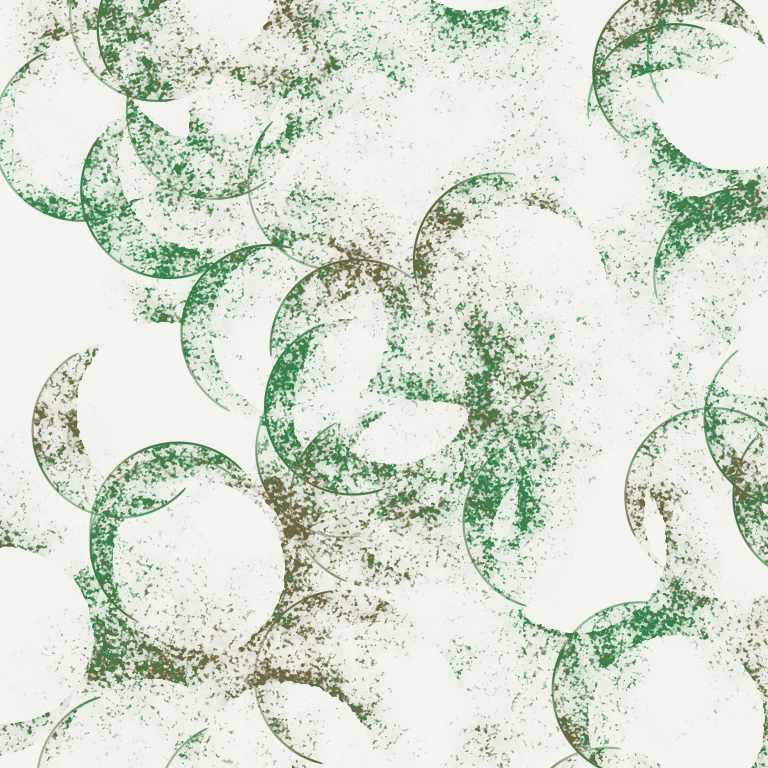
Write a Shadertoy shader that draws this pattern.

```glsl
// Scattered crescents stamped in grainy green and olive ink on pale paper.
// Each stamp pairs a rimmed disc with a shifted disc that cuts a clean edge;
// ink fades away from both edges and is broken up by noise into fine specks.

const float RADIUS = 0.115;
const float PI = 3.14159265;
const vec3 PAPER = vec3(0.954, 0.958, 0.935);
const vec3 GREEN = vec3(0.07, 0.42, 0.17);
const vec3 OLIVE = vec3(0.33, 0.29, 0.12);

float hash(vec2 p) {
    return fract(sin(dot(p, vec2(127.1, 311.7))) * 43758.5453);
}

float noise(vec2 p) {
    vec2 i = floor(p), f = fract(p);
    f = f * f * (3.0 - 2.0 * f);
    return mix(mix(hash(i), hash(i + vec2(1, 0)), f.x),
               mix(hash(i + vec2(0, 1)), hash(i + vec2(1, 1)), f.x), f.y);
}

float fbm(vec2 p) {
    float sum = 0.0, weight = 0.53;
    for (int i = 0; i < 4; i++) {
        sum += weight * noise(p);
        p = mat2(1.6, 1.2, -1.2, 1.6) * p + 7.3;
        weight *= 0.5;
    }
    return sum;
}

vec2 direction(float angle) {
    return vec2(cos(angle), sin(angle));
}

// Soft specks that merge as the density rises; clean where it is zero
float grain(vec2 uv, float density) {
    vec2 p = mat2(0.8, 0.6, -0.6, 0.8) * uv;
    vec2 q = mat2(0.92, -0.39, 0.39, 0.92) * uv;
    float n = 0.5 * noise(p * 230.0) + 0.5 * noise(q * 410.0 + 31.0);
    n = (n - 0.5) * 1.7 + 0.5;
    return smoothstep(-0.25, 0.5, density - n) * smoothstep(0.0, 0.12, density);
}

// Returns ink density in x and rim line strength in y
vec2 stamp(vec2 uv, vec2 id, float aa) {
    vec2 jitter = 1.7 * vec2(hash(id + 3.1), hash(id + 8.7)) - 0.35;
    vec2 center = (id + jitter) * 0.2 - 0.1;
    vec2 p = uv - center;
    if (length(p) > 0.33 || hash(id + 41.2) < 0.1) return vec2(0.0);

    // Rim faces left; the cutting disc is shifted roughly the other way
    float facing = PI + (hash(id + 15.3) - 0.5) * 2.2;
    float turn = facing + PI + (hash(id + 21.9) - 0.5) * 1.8;
    vec2 rimDir = direction(facing);
    vec2 cutDir = direction(turn);
    vec2 q = p - cutDir * mix(0.025, 0.08, hash(id + 27.4));
    float rim = length(p) - RADIUS;
    float cut = length(q) - RADIUS;
    float inside = 1.0 - smoothstep(-aa, aa, rim);
    float beyond = smoothstep(-aa, aa, cut + 0.004 * (noise(uv * 180.0) - 0.5));

    // Angular reach of the rim and of the outer halo
    float toRim = dot(p / max(length(p), 1e-4), rimDir);
    float toCut = dot(q / max(length(q), 1e-4), cutDir);
    float limit = mix(-0.25, 0.6, hash(id + 33.8));
    float reach = smoothstep(limit - 0.1, limit + 0.3, toRim);
    float patches = smoothstep(0.33, 0.64, fbm(uv * 9.0 + id * 17.0));

    // Ink fades inward from the rim and outward from the cut
    float depth = max(-rim, 0.0), spread = max(cut, 0.0);
    float inner = 0.4 * exp(-depth / 0.010) + 0.6 * exp(-depth / 0.045);
    inner *= inside * reach * mix(0.5, 1.0, patches) * mix(0.3, 1.0, beyond);
    float halo = 0.5 * exp(-spread / 0.02) + 0.5 * exp(-spread / 0.06);
    halo *= beyond * patches * mix(smoothstep(-0.35, 0.25, toCut), 0.85, inside);
    float density = 1.0 - (1.0 - 0.78 * inner) * (1.0 - 0.8 * halo);

    // Thin dark rim, tapering towards its ends
    float width = 0.0015 * smoothstep(limit - 0.1, limit + 0.12, toRim);
    float line = 1.0 - smoothstep(width - aa, width + aa, abs(rim + 0.001));
    line *= smoothstep(limit, limit + 0.03, toRim) * mix(0.5, 1.0, patches);
    return vec2(density, line);
}

void mainImage(out vec4 fragColor, in vec2 fragCoord) {
    float size = min(iResolution.x, iResolution.y);
    vec2 uv = fragCoord / size;
    float aa = 0.75 / size;

    // Overlay all stamps
    vec2 clear = vec2(1.0);
    for (int y = 0; y < 6; y++) {
        for (int x = 0; x < 6; x++) {
            clear *= 1.0 - stamp(uv, vec2(x, y), aa);
        }
    }
    vec2 ink = 1.0 - clear;

    // Break the ink into clumps and specks, with a faint haze
    float clumps = smoothstep(0.25, 0.72, fbm(uv * 42.0));
    float density = min(ink.x * (0.45 + 0.95 * clumps), 0.85);
    float haze = 0.3 * density * (0.4 + 0.6 * noise(uv * 130.0 + 9.0));
    float cover = max(grain(uv, density) * 0.84, haze);
    cover = max(cover, ink.y * 0.85);

    // Blend the two inks, then lay them on mottled paper
    float hue = fbm(uv * 6.0 + 70.0) + 0.3 * (noise(uv * 150.0) - 0.5);
    vec3 tint = mix(GREEN, OLIVE, smoothstep(0.26, 0.8, hue));
    vec3 paper = PAPER - 0.016 * (fbm(uv * 25.0 + 5.0) - 0.4);
    fragColor = vec4(mix(paper, tint, cover), 1.0);
}
```
